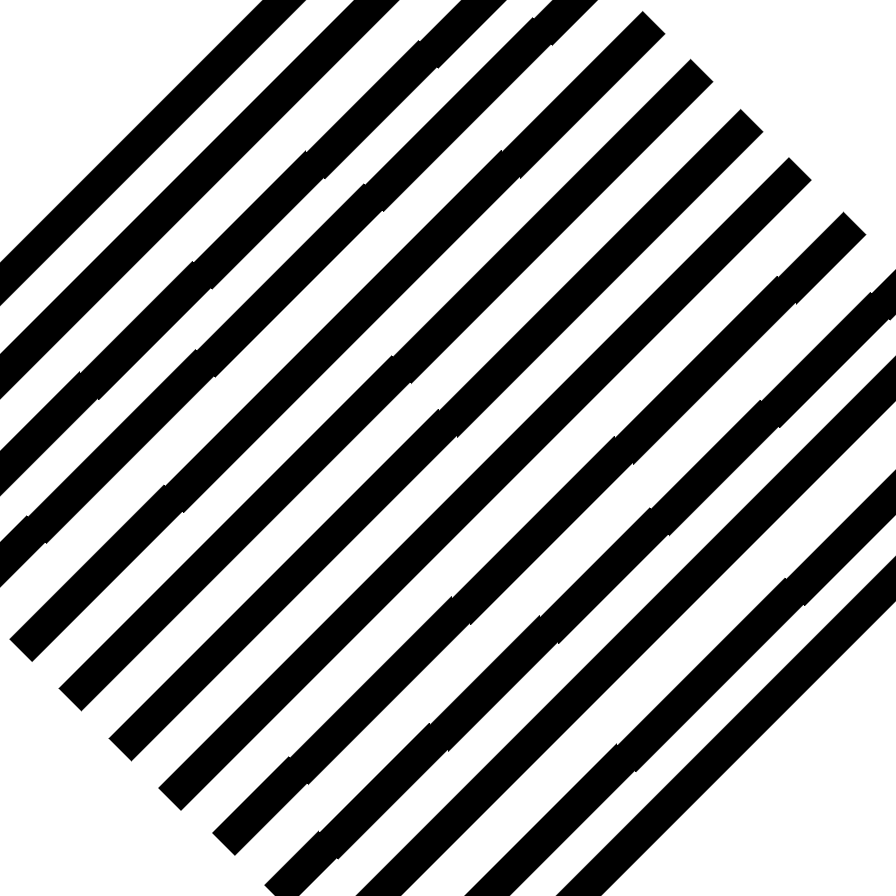
Write a Shadertoy shader that draws this pattern.

```glsl
// Black diagonal stripes on white, clipped to a tilted sheet, with small stair steps along them
const int   STRIPES    = 13;
const float START      = 0.3164;   // centre of the first stripe, measured as x + y
const float PITCH      = 0.1107;   // spacing of stripe centres
const float HALF_WIDTH = 0.0255;
const float STEP_SIZE  = 0.0029;   // sideways shift at each stair step
const float STEP_SLANT = 0.2;      // lean of the step across a stripe
const float SHEET_TOP  = 0.293;    // upper left edge of the sheet
const float SHEET_END  = 0.705;    // upper right edge
const float SHEET_FOOT = -0.703;   // lower left edge
const float FOOT_NOTCH = 0.010;    // shortening of the last stripes
const float NOTCH_FROM = 1.133;
const vec3  INK   = vec3(0.0);
const vec3  PAPER = vec3(1.0);

// Per stripe wear: centre offset, position of one step, distance between steps
const vec3 WEAR[STRIPES] = vec3[STRIPES](
    vec3( 0.0000, -2.000, 9.000),
    vec3(-0.0065, -2.000, 9.000),
    vec3(-0.0033, -0.082, 0.250),
    vec3(-0.0122, -0.177, 0.374),
    vec3(-0.0070, -0.363, 0.750),
    vec3(-0.0078,  0.035, 9.000),
    vec3(-0.0068,  0.027, 9.000),
    vec3(-0.0098, -2.000, 9.000),
    vec3(-0.0044, -0.167, 0.361),
    vec3( 0.0043, -0.090, 0.244),
    vec3(-0.0013, -2.000, 9.000),
    vec3( 0.0122, -0.147, 0.374),
    vec3( 0.0007, -2.000, 9.000));

// Signed distance to one stripe, in diagonal units
float stripeDistance(int index, float across, float along) {
    vec3 wear = WEAR[index];
    float offset = across - (START + PITCH * float(index) + wear.x);
    float stair = floor((along + STEP_SLANT * offset - wear.y) / wear.z);
    return abs(offset - STEP_SIZE * stair) - HALF_WIDTH;
}

// Signed distance to the sheet that clips the stripe ends
float sheetDistance(float across, float along) {
    float foot = SHEET_FOOT + FOOT_NOTCH * step(NOTCH_FROM, across);
    return max(SHEET_TOP - across, max(along - SHEET_END, foot - along));
}

void mainImage(out vec4 fragColor, in vec2 fragCoord) {
    vec2 p = fragCoord / iResolution.xy;
    p.y = 1.0 - p.y;
    float across = p.x + p.y;
    float along = p.x - p.y;

    float nearest = 1.0;
    for (int i = 0; i < STRIPES; i++) {
        nearest = min(nearest, stripeDistance(i, across, along));
    }
    float d = max(nearest, sheetDistance(across, along));

    // Diagonal units are sqrt(2) times longer than canvas units
    float soft = 0.75 * sqrt(2.0) / iResolution.y;
    float ink = 1.0 - smoothstep(-soft, soft, d);
    fragColor = vec4(mix(PAPER, INK, ink), 1.0);
}
```
